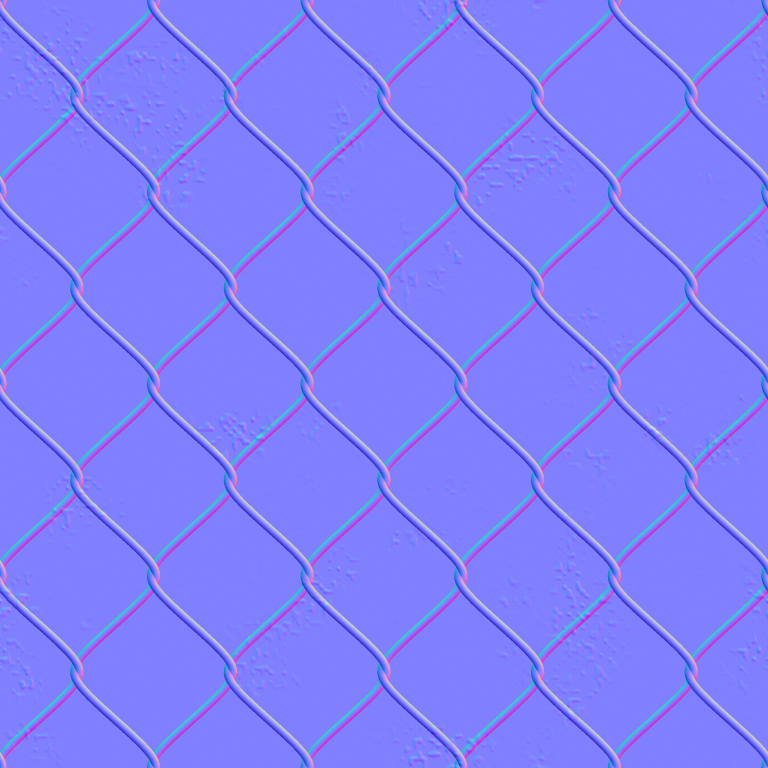
Reproduce this texture map procedurally as a Shadertoy shader.

```glsl
const float TAU = 6.2831853;
const float COLUMNS = 10.0;        // zigzag wires, two per mesh across
const float ROWS = 4.0;            // meshes down
const float WIRE_RADIUS = 0.0052;
const float HOOK = 0.0034;         // reach of each bend past its knot
const float BEND = 0.86;           // 0 = sine, 1 = sharp zigzag
const float LIFT = 0.016;          // height of front strands over back ones
const float PIT_CELLS = 170.0;
const float PATCH_CELLS = 9.0;
const float PIT_DEPTH = 0.24;
const int SAMPLES = 3;

float hash(vec2 p) {
    vec3 q = fract(p.xyx * vec3(0.1031, 0.1030, 0.0973));
    q += dot(q, q.yzx + 33.33);
    return fract((q.x + q.y) * q.z);
}

// Value noise that wraps over the unit square
float wrapNoise(vec2 uv, float cells, float seed) {
    vec2 p = uv * cells;
    vec2 i = floor(p), f = fract(p);
    f = f * f * (3.0 - 2.0 * f);
    vec2 a = mod(i, cells) + seed, b = mod(i + 1.0, cells) + seed;
    return mix(mix(hash(a), hash(vec2(b.x, a.y)), f.x),
               mix(hash(vec2(a.x, b.y)), hash(b), f.x), f.y);
}

// Fine pits gathered in soft patches
float pitHeight(vec2 uv) {
    return smoothstep(0.6, 0.9, wrapNoise(uv, PIT_CELLS, 3.0));
}

vec2 pitTilt(vec2 uv) {
    float region = 0.6 * wrapNoise(uv, PATCH_CELLS, 17.0)
                 + 0.4 * wrapNoise(uv, PATCH_CELLS * 3.0, 41.0);
    float wear = 0.05 + smoothstep(0.58, 0.82, region);
    vec2 e = vec2(0.3 / PIT_CELLS, 0.0);
    vec2 slope = vec2(pitHeight(uv + e.xy) - pitHeight(uv - e.xy),
                      pitHeight(uv + e.yx) - pitHeight(uv - e.yx));
    return -PIT_DEPTH * wear * slope;
}

// Sideways offset of a wire at height y, and its slope
vec2 zigzag(float y, float side) {
    float amplitude = side * (0.5 / COLUMNS + HOOK) / asin(BEND);
    float t = TAU * ROWS * y;
    float c = BEND * cos(t);
    return amplitude * vec2(-asin(c),
        TAU * ROWS * BEND * sin(t) / sqrt(1.0 - c * c));
}

// Normal of the topmost wire, or of the flat ground
vec3 fenceNormal(vec2 p) {
    vec3 normal = vec3(0.0, 0.0, 1.0);
    float top = -1.0;
    float nearest = floor(p.x * COLUMNS);
    for (int k = -1; k <= 1; k++) {
        float column = nearest + float(k);
        float side = 1.0 - 2.0 * mod(column, 2.0);
        float center = (column + 0.5) / COLUMNS;

        // Slide along the wire to the closest point
        float y = p.y;
        vec2 away;
        for (int i = 0; i < 4; i++) {
            vec2 z = zigzag(y, side);
            away = p - vec2(center + z.x, y);
            y += dot(away, vec2(z.y, 1.0)) / (1.0 + z.y * z.y);
        }
        away = (p - vec2(center + zigzag(y, side).x, y)) / WIRE_RADIUS;

        float d2 = dot(away, away);
        if (d2 < 1.0) {
            float dome = sqrt(1.0 - d2);
            float height = WIRE_RADIUS * dome - LIFT * side * sin(TAU * ROWS * y);
            if (height > top) {
                top = height;
                normal = vec3(away, dome);
            }
        }
    }
    return normal;
}

void mainImage(out vec4 fragColor, in vec2 fragCoord) {
    // Average several samples per pixel to smooth the edges
    vec3 normal = vec3(0.0);
    for (int j = 0; j < SAMPLES; j++) {
        for (int i = 0; i < SAMPLES; i++) {
            vec2 jitter = (vec2(i, j) + 0.5) / float(SAMPLES) - 0.5;
            normal += fenceNormal((fragCoord + jitter) / iResolution.xy);
        }
    }
    normal /= float(SAMPLES * SAMPLES);
    normal.xy += pitTilt(fragCoord / iResolution.xy);
    fragColor = vec4(clamp(0.5 + 0.5 * normal, 0.0, 1.0), 1.0);
}
```
